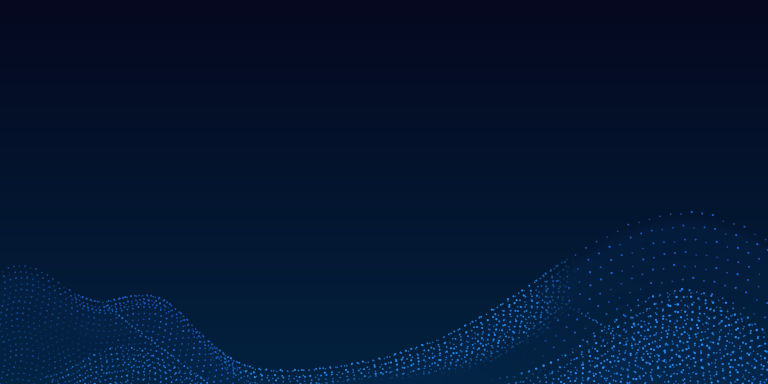
Give the GLSL for this background, as a Shadertoy shader.

```glsl
#define SKY_TOP vec3(0.018, 0.031, 0.120)
#define SKY_BOTTOM vec3(0.008, 0.130, 0.245)
#define DEEP_BLUE vec3(0.12, 0.40, 0.88)
#define BRIGHT_BLUE vec3(0.14, 0.58, 1.00)
#define DOT_RADIUS 0.0025
#define COLUMN_SWAY 0.42
#define JITTER 0.30
#define HAZE 0.055

// Terrain profiles
const int MAIN_RIDGE = 0;
const int RIGHT_MOUND = 1;
const int LEFT_MOUND = 2;
const int LEFT_FOLD = 3;
const int RIGHT_FOLD = 4;
const int RISING_SLOPE = 5;

float hash(vec2 p) {
    vec3 q = fract(vec3(p.xyx) * 0.1031);
    q += dot(q, q.yzx + 33.33);
    return fract((q.x + q.y) * q.z);
}

float bump(float x, float center, float width) {
    float d = (x - center) / width;
    return exp(-d * d);
}

float profile(int id, float x) {
    if (id == RIGHT_MOUND) return 0.245 * bump(x, 1.78, 0.28);
    if (id == LEFT_MOUND) return 0.095 * bump(x, 0.32, 0.15);
    if (id == LEFT_FOLD) return 0.215 - 0.76 * (x - 0.26);
    if (id == RIGHT_FOLD) return 0.215 - 0.58 * (x - 1.46);
    if (id == RISING_SLOPE) return 0.57 * (x - 1.30);
    return 0.025 + 0.28 * bump(x, 0.05, 0.21)
                 + 0.185 * bump(x, 0.40, 0.16)
                 + 0.42 * bump(x, 1.78, 0.518);
}

// Fades in and out at the two ends of a span
float window(float x, vec2 span, float blur) {
    return smoothstep(span.x - blur, span.x + blur, x)
         * (1.0 - smoothstep(span.y - blur, span.y + blur, x));
}

// Rows of round dots hanging below a profile
float dotSheet(vec2 p, int id, vec2 spacing, float rows, float radius) {
    float aa = 0.6 / iResolution.y;
    float column = floor(p.x / spacing.x);
    float light = 0.0;
    for (float k = -1.0; k <= 1.0; k++) {
        float i = column + k;
        float x = (i + 0.5) * spacing.x;
        float top = profile(id, x);
        float j = clamp(round((top - p.y) / spacing.y), 0.0, rows - 1.0);
        float seed = hash(vec2(i, j) + 17.0 * float(id));
        vec2 center = vec2(x, top - j * spacing.y);
        center.x += spacing.x * COLUMN_SWAY * sin(0.55 * j);
        center.y += spacing.y * JITTER * (seed - 0.5);
        float size = radius * (0.75 + 0.4 * seed);
        float spot = 1.0 - smoothstep(size - aa, size + aa, distance(p, center));
        light = max(light, spot * (0.6 + 0.4 * seed));
    }
    return light;
}

void mainImage(out vec4 fragColor, in vec2 fragCoord) {
    vec2 p = fragCoord / iResolution.y;
    float depth = profile(MAIN_RIDGE, p.x) - p.y;
    float moundDepth = profile(RIGHT_MOUND, p.x) - p.y;
    vec3 color = mix(SKY_BOTTOM, SKY_TOP, clamp(p.y, 0.0, 1.0));

    // Left slope, dimmer inside its hollow
    float hollow = bump(p.x, 0.22, 0.13) * bump(p.y, 0.12, 0.06);
    float left = dotSheet(p, MAIN_RIDGE, vec2(0.0145, 0.0155), 24.0, DOT_RADIUS * 0.9);
    left *= window(p.x, vec2(-0.2, 0.66), 0.07) * (1.0 - 0.75 * hollow);
    left *= mix(0.55, 0.95, smoothstep(0.10, 0.34, p.x));
    float crest = dotSheet(p, MAIN_RIDGE, vec2(0.0105, 0.0115), 3.0, DOT_RADIUS);
    crest *= 0.8 * window(p.x, vec2(0.19, 0.62), 0.03);

    // Two crossing grids through the valley
    float bandDepth = 0.05 + 0.11 * smoothstep(0.9, 1.4, p.x);
    float valley = dotSheet(p, MAIN_RIDGE, vec2(0.0185, 0.0135), 12.0, DOT_RADIUS);
    valley = max(valley, dotSheet(p, MAIN_RIDGE, vec2(0.0140, 0.0190), 9.0, DOT_RADIUS));
    valley *= window(p.x, vec2(0.58, 1.44), 0.08);
    valley *= 1.0 - smoothstep(0.6 * bandDepth, bandDepth, depth);

    // Wide hill on the right
    float hill = dotSheet(p, MAIN_RIDGE, vec2(0.0275, 0.0345), 14.0, DOT_RADIUS);
    hill *= 0.9 * smoothstep(1.34, 1.50, p.x);

    // Mounds in front, the right one crossed by a rising slope
    float rightMound = dotSheet(p, RIGHT_MOUND, vec2(0.0190, 0.0195), 14.0, DOT_RADIUS * 1.1);
    rightMound *= smoothstep(1.25, 1.42, p.x);
    float slope = dotSheet(p, RISING_SLOPE, vec2(0.0160, 0.0240), 18.0, DOT_RADIUS);
    slope *= window(p.x, vec2(1.32, 2.2), 0.04) * smoothstep(-0.01, 0.04, moundDepth);
    float leftMound = dotSheet(p, LEFT_MOUND, vec2(0.0140, 0.0150), 8.0, DOT_RADIUS * 0.9);
    leftMound *= 0.85 * window(p.x, vec2(0.12, 0.53), 0.04);

    // Bright folds
    float leftFold = dotSheet(p, LEFT_FOLD, vec2(0.0085, 0.01), 1.0, DOT_RADIUS * 0.9);
    leftFold *= 0.8 * window(p.x, vec2(0.27, 0.56), 0.03);
    float rightFold = dotSheet(p, RIGHT_FOLD, vec2(0.0100, 0.01), 1.0, DOT_RADIUS * 0.9);
    rightFold *= 0.7 * window(p.x, vec2(1.48, 1.77), 0.04);

    // Soft haze under the crests, then the dots
    float haze = smoothstep(0.0, 0.05, depth) * exp(-4.0 * max(depth, 0.0));
    haze += 0.8 * smoothstep(0.0, 0.12, moundDepth);
    color += HAZE * haze * DEEP_BLUE;
    color = mix(color, DEEP_BLUE, max(left, max(hill, crest)));
    color = mix(color, BRIGHT_BLUE, 0.9 * max(valley, max(leftMound, leftFold)));
    color = mix(color, BRIGHT_BLUE, 0.95 * max(rightMound, max(slope, rightFold)));
    fragColor = vec4(color, 1.0);
}
```
